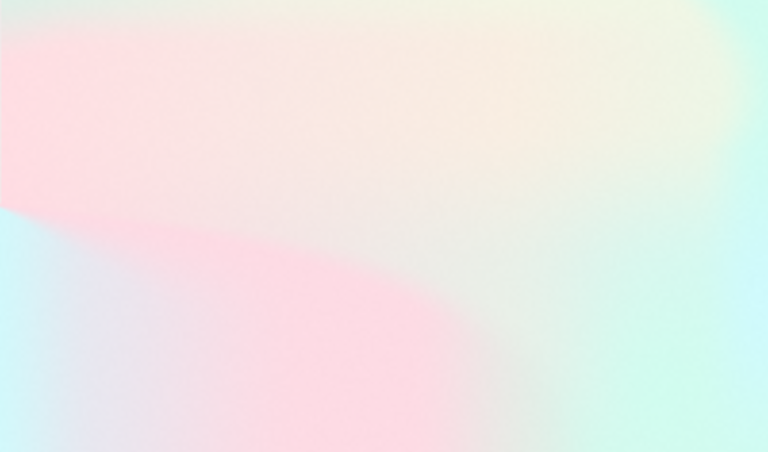
Give the GLSL for this background, as a Shadertoy shader.

```glsl
// Soft pastel backdrop: a warm sheet above a curved fold, a cool-to-rose sheet below.
// Each sheet is a set of horizontal colour ramps; the fold blurs towards the right,
// mint and cyan light washes in from the right, and a faint grain covers it all.

#define FOLD_START 0.548
#define FOLD_SLOPE 0.22
#define FOLD_DROP 0.90
#define FOLD_BLUR 0.007
#define FOLD_BLUR_GROWTH 0.13
#define ROSE_DEPTH 0.85
#define POOL_CENTER vec2(0.88, 0.12)
#define POOL_SIZE vec2(0.17, 0.30)
#define GRAIN_CELLS 200.0
#define GRAIN_STRENGTH 0.007

const vec3 ROSE = vec3(0.992, 0.858, 0.894);
const vec3 MINT = vec3(0.820, 0.988, 0.938);
const vec3 CYAN = vec3(0.815, 0.980, 0.988);

float hash(vec2 cell) {
    vec3 p = fract(vec3(cell.xyx) * 0.1031);
    p += dot(p, p.yzx + 33.33);
    return fract((p.x + p.y) * p.z);
}

// Smoothly interpolated random values
float valueNoise(vec2 p) {
    vec2 cell = floor(p);
    vec2 f = fract(p);
    f = f * f * (3.0 - 2.0 * f);
    float bottom = mix(hash(cell), hash(cell + vec2(1.0, 0.0)), f.x);
    float top = mix(hash(cell + vec2(0.0, 1.0)), hash(cell + 1.0), f.x);
    return mix(bottom, top, f.y);
}

// Four colours at equal steps from left to right
vec3 ramp(float x, vec3 a, vec3 b, vec3 c, vec3 d) {
    float t = clamp(x, 0.0, 1.0) * 3.0;
    vec3 color = mix(a, b, clamp(t, 0.0, 1.0));
    color = mix(color, c, clamp(t - 1.0, 0.0, 1.0));
    return mix(color, d, clamp(t - 2.0, 0.0, 1.0));
}

// Height of the fold at a given x
float foldHeight(float x) {
    return FOLD_START - FOLD_SLOPE * x - FOLD_DROP * x * x * x * x;
}

// Warm sheet: cream at the top, blush and peach in the middle, grey-green low down
vec3 upperSheet(vec2 uv) {
    vec3 top = ramp(uv.x, vec3(0.865, 0.940, 0.905), vec3(0.948, 0.945, 0.895),
                    vec3(0.953, 0.960, 0.893), vec3(0.935, 0.970, 0.900));
    vec3 middle = ramp(uv.x, vec3(1.000, 0.868, 0.890), vec3(0.980, 0.905, 0.892),
                       vec3(0.974, 0.933, 0.886), vec3(0.920, 0.973, 0.905));
    vec3 low = ramp(uv.x, vec3(1.000, 0.855, 0.888), vec3(0.957, 0.892, 0.897),
                    vec3(0.912, 0.940, 0.908), vec3(0.820, 0.980, 0.955));
    vec3 color = mix(low, middle, smoothstep(0.38, 0.75, uv.y));
    float topStart = mix(0.85, 0.89, smoothstep(0.0, 0.1, uv.x));
    return mix(color, top, smoothstep(topStart, 1.02, uv.y));
}

// Cool sheet: cyan, lavender, rose, then mint, with a rose band along the fold
vec3 lowerSheet(float x, float depth) {
    vec3 lavender = vec3(0.903, 0.910, 0.942);
    vec3 greyGreen = vec3(0.900, 0.925, 0.900);
    vec3 color = mix(CYAN, lavender, smoothstep(-0.03, 0.13, x));
    color = mix(color, ROSE, smoothstep(0.06, 0.41, x));
    float band = 1.0 - smoothstep(0.0, 0.012 + ROSE_DEPTH * min(x, 0.22), depth);
    color = mix(color, ROSE, band);
    color = mix(color, greyGreen, smoothstep(0.53, 0.70, x));
    return mix(color, MINT, smoothstep(0.66, 0.85, x));
}

void mainImage(out vec4 fragColor, in vec2 fragCoord) {
    vec2 uv = fragCoord / iResolution.xy;

    // Join the two sheets across the fold
    float depth = foldHeight(uv.x) - uv.y;
    float blur = FOLD_BLUR + FOLD_BLUR_GROWTH * uv.x * (0.3 + uv.x);
    float below = smoothstep(-blur, blur * 0.6, depth);
    vec3 color = mix(upperSheet(uv), lowerSheet(uv.x, max(depth, 0.0)), below);

    // Mint pool in the lower right
    vec2 pool = (uv - POOL_CENTER) / POOL_SIZE;
    float poolGlow = exp(-dot(pool, pool)) * smoothstep(0.66, 0.84, uv.x);
    color = mix(color, MINT, poolGlow);

    // Cool light along the right edge, rounding off the cream area
    float lift = uv.y - 0.80;
    float edge = uv.x + min(1.5 * lift * lift, lift > 0.0 ? 0.06 : 0.025);
    vec3 edgeColor = mix(MINT, CYAN, exp(-pow((uv.y - 0.33) / 0.27, 2.0)));
    color = mix(color, edgeColor, smoothstep(0.93, 1.015, edge));

    // Pale rim on the left side of the warm sheet
    float rim = (1.0 - smoothstep(0.001, 0.003, uv.x)) * (1.0 - below);
    color = mix(color, vec3(0.94, 0.92, 0.92), 0.7 * rim);

    // Faint grain
    vec2 grainPos = fragCoord / iResolution.x * GRAIN_CELLS;
    color += GRAIN_STRENGTH * (valueNoise(grainPos) - 0.5);

    fragColor = vec4(color, 1.0);
}
```
